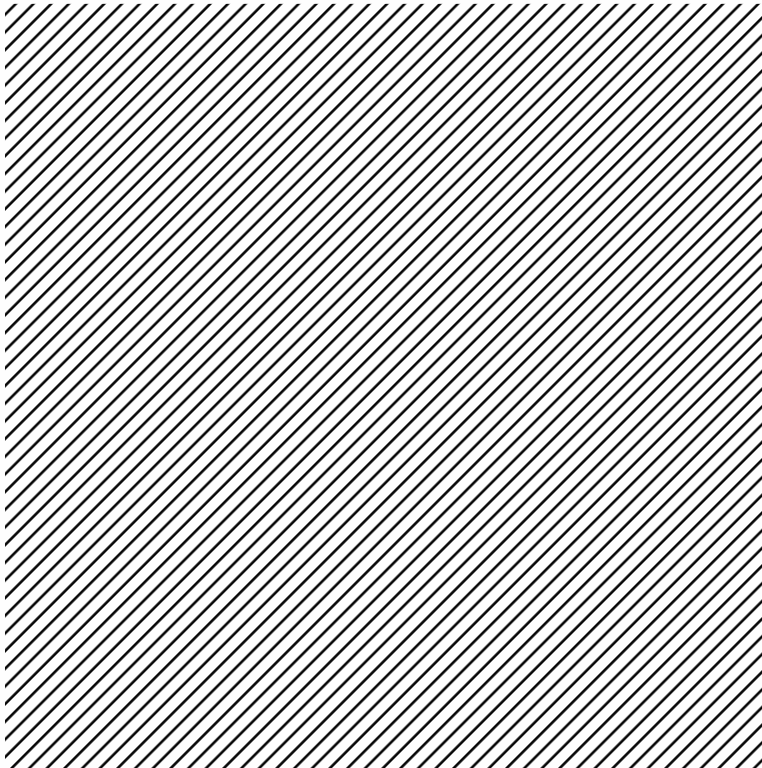
This pattern is drawn by a Shadertoy shader. Its source:

```glsl
// Thin black diagonal hatching on white paper, with a narrow blank margin at left and top.

// Distance to the nearest 45 degree line of the hatching.
float hatchDistance(vec2 p, float spacing) {
    float across = (p.x + 1.0 - p.y - 0.509) / spacing;
    return abs(fract(across + 0.5) - 0.5) * spacing * sqrt(0.5);
}

void mainImage(out vec4 fragColor, in vec2 fragCoord) {
    float pixel = 1.0 / iResolution.y;
    vec2 p = fragCoord * pixel;

    // Lines with a linear edge as wide as the diagonal of a pixel
    float d = hatchDistance(p, 0.02302) - 0.00171;
    float ink = clamp(0.5 - d / (1.41 * pixel), 0.0, 1.0);

    // Blank margin at the left and top edges
    vec2 inside = vec2(p.x - 0.0065, 0.995 - p.y) / pixel;
    vec2 inked = clamp(inside + 0.5, 0.0, 1.0);
    ink *= inked.x * inked.y;

    fragColor = vec4(mix(vec3(0.995), vec3(0.03), ink), 1.0);
}
```
